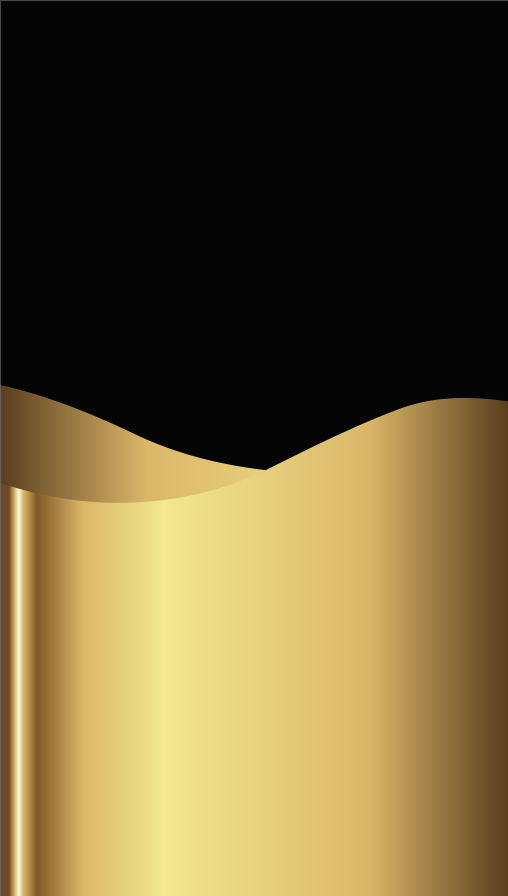
Reproduce this background procedurally as a Shadertoy shader.

```glsl
// Black backdrop above a brushed gold sheet with a wavy edge and a folded left flap.

// Colours
const vec3 BLACK     = vec3(0.016, 0.020, 0.016);
const vec3 UMBER     = vec3(0.350, 0.240, 0.115);
const vec3 BROWN     = vec3(0.440, 0.285, 0.165);
const vec3 BRONZE    = vec3(0.510, 0.350, 0.155);
const vec3 TAN       = vec3(0.855, 0.715, 0.410);
const vec3 PALE_GOLD = vec3(0.950, 0.910, 0.560);
const vec3 GLINT     = vec3(1.000, 0.985, 0.890);
const vec3 RIM       = vec3(0.450);

// Curve knots: x, height, slope
const vec3 TIP_LEFT   = vec3(0.523, 0.4753, -0.068);
const vec3 TIP_RIGHT  = vec3(0.523, 0.4753,  0.283);
const vec3 TIP_FOLD   = vec3(0.523, 0.4753,  0.271);
const vec3 LEFT_START = vec3(0.000, 0.5703, -0.124);
const vec3 LEFT_MID   = vec3(0.265, 0.5156, -0.271);
const vec3 RIGHT_MID  = vec3(0.783, 0.5430,  0.215);
const vec3 RIGHT_END  = vec3(1.000, 0.5521, -0.079);
const vec3 FOLD_START = vec3(0.000, 0.4609, -0.181);
const vec3 FOLD_LOW   = vec3(0.230, 0.4388,  0.000);

const float RIM_WIDTH = 0.0012;

// Sheet gradient: colour and horizontal position of each stop
const int STOP_COUNT = 9;
const vec4 SHEET_STOPS[STOP_COUNT] = vec4[](
    vec4(BROWN, 0.000), vec4(BROWN, 0.018), vec4(TAN, 0.029),
    vec4(GLINT, 0.037), vec4(TAN, 0.046), vec4(BRONZE, 0.072),
    vec4(TAN, 0.163), vec4(PALE_GOLD, 0.322), vec4(TAN, 0.724));

float ramp(float a, float b, float x) {
    return clamp((x - a) / (b - a), 0.0, 1.0);
}

// Cubic curve through two knots with given slopes
float hermite(vec3 a, vec3 b, float x) {
    float width = b.x - a.x;
    float t = ramp(a.x, b.x, x);
    float s = 1.0 - t;
    return mix(a.y, b.y, t * t * (3.0 - 2.0 * t))
         + width * t * s * (a.z * s - b.z * t);
}

float topEdge(float x) {
    if (x < LEFT_MID.x)  return hermite(LEFT_START, LEFT_MID, x);
    if (x < TIP_LEFT.x)  return hermite(LEFT_MID, TIP_LEFT, x);
    if (x < RIGHT_MID.x) return hermite(TIP_RIGHT, RIGHT_MID, x);
    return hermite(RIGHT_MID, RIGHT_END, x);
}

float foldEdge(float x) {
    return x < FOLD_LOW.x ? hermite(FOLD_START, FOLD_LOW, x)
                          : hermite(FOLD_LOW, TIP_FOLD, x);
}

vec3 sheetColor(float x) {
    vec3 color = SHEET_STOPS[0].rgb;
    for (int i = 1; i < STOP_COUNT; i++) {
        vec4 stop = SHEET_STOPS[i];
        color = mix(color, stop.rgb, ramp(SHEET_STOPS[i - 1].w, stop.w, x));
    }
    return mix(color, UMBER, ramp(0.724, 1.0, x));
}

vec3 foldColor(float x) {
    vec3 color = mix(UMBER, TAN, ramp(0.0, 0.288, x));
    return mix(color, mix(TAN, PALE_GOLD, 0.5), ramp(0.288, TIP_FOLD.x, x));
}

// Antialiased coverage of the region below a height
float below(float height, float y, float pixel) {
    return clamp((height - y) / pixel + 0.5, 0.0, 1.0);
}

void mainImage(out vec4 fragColor, in vec2 fragCoord) {
    vec2 uv = fragCoord / iResolution.xy;
    float pixel = 1.0 / iResolution.y;

    // Gold sheet with the darker flap over its left side
    vec3 gold = sheetColor(uv.x);
    float fold = (1.0 - below(foldEdge(uv.x), uv.y, pixel)) * step(uv.x, TIP_FOLD.x);
    gold = mix(gold, foldColor(uv.x), fold);

    // Backdrop above the wave
    vec3 color = mix(BLACK, gold, below(topEdge(uv.x), uv.y, pixel));

    // Thin pale rim along the top and left borders
    float border = min(1.0 - uv.y, uv.x * iResolution.x / iResolution.y);
    color = mix(color, RIM, below(RIM_WIDTH, border, pixel) * 0.6);

    fragColor = vec4(color, 1.0);
}
```
